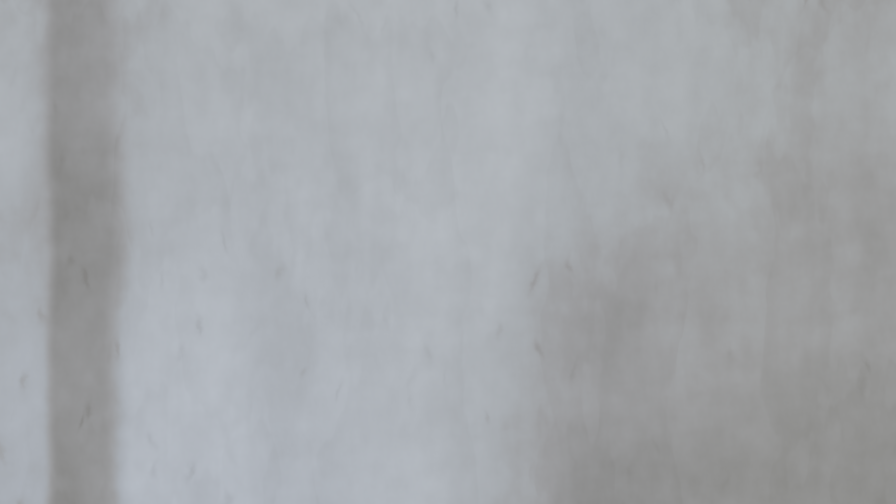
Give the GLSL for this texture, as a Shadertoy shader.

```glsl
// Smooth grey plaster wall with a shaded vertical corner band, soft stains and faint trowel marks.

// Palette from shade to light
const vec3 SHADE = vec3(0.540, 0.540, 0.538);
const vec3 DUSK  = vec3(0.607, 0.610, 0.618);
const vec3 PLAIN = vec3(0.655, 0.671, 0.686);
const vec3 LIGHT = vec3(0.715, 0.734, 0.752);

// Layout, in fractions of the canvas
const float BAND_LEFT  = 0.057;
const float BAND_RIGHT = 0.136;
const vec2  STAIN_CENTER = vec2(0.67, 0.37);
const vec2  STAIN_SIZE   = vec2(0.070, 0.12);

// Strength of the surface variation
const float CLOUD_AMOUNT  = 0.30;
const float STREAK_AMOUNT = 0.18;
const float TROWEL_AMOUNT = 0.12;
const float GRAIN_AMOUNT  = 0.14;
const float TRAIL_AMOUNT  = 0.055;
const float MARK_AMOUNT   = 0.26;
const float MARK_CELLS    = 12.0;

float hash(vec2 p) {
    vec3 q = fract(vec3(p.xyx) * 0.1031);
    q += dot(q, q.yzx + 33.33);
    return fract((q.x + q.y) * q.z);
}

float noise(vec2 p) {
    vec2 cell = floor(p), f = fract(p);
    f = f * f * f * (f * (f * 6.0 - 15.0) + 10.0);
    float low  = mix(hash(cell), hash(cell + vec2(1, 0)), f.x);
    float high = mix(hash(cell + vec2(0, 1)), hash(cell + vec2(1, 1)), f.x);
    return mix(low, high, f.y);
}

// Fractal noise centred on zero; the turn between octaves hides the lattice
float fbm(vec2 p) {
    float sum = 0.0, weight = 0.5;
    for (int i = 0; i < 5; i++) {
        sum += weight * (noise(p) - 0.5);
        p = mat2(0.8, 0.6, -0.6, 0.8) * p * 2.03 + 17.3;
        weight *= 0.5;
    }
    return sum;
}

// Sparse soft smudges, mostly upright, one candidate per cell
float trowelMarks(vec2 p) {
    vec2 base = floor(p * MARK_CELLS);
    vec2 fray = 0.30 * vec2(fbm(p * 28.0), fbm(p * 28.0 + 9.0));
    float marks = 0.0;
    for (int y = -1; y <= 1; y++)
    for (int x = -1; x <= 1; x++) {
        vec2 cell = base + vec2(x, y);
        float seed = hash(cell + 41.0);
        vec2 center = cell + vec2(hash(cell + 7.0), hash(cell + 23.0));
        vec2 d = p * MARK_CELLS - center;
        d.x += 0.8 * (hash(cell + 61.0) - 0.5) * d.y;
        d += fray;
        vec2 size = vec2(0.05 + 0.05 * hash(cell + 5.0), 0.08 + 0.16 * seed);
        marks += step(0.60, seed) * seed * exp(-dot(d / size, d / size));
    }
    return marks;
}

// Overlapping upright strokes: patches with a clear side and faded ends
float trowelTrails(vec2 p) {
    float trails = 0.0;
    for (int i = 0; i < 2; i++) {
        float n = fbm(p * vec2(7.0, 2.6) + 113.0 + 47.0 * float(i));
        trails += smoothstep(0.03, 0.07, n) * (1.0 - smoothstep(0.07, 0.26, n));
    }
    return trails;
}

// Broad light and shade: 0 is the darkest tone, 1 the lightest
float wallLight(vec2 uv, float wobble) {
    float x = uv.x + wobble;
    float tone = mix(0.87, 0.81, uv.y);
    tone -= 0.22 * (1.0 - smoothstep(0.13, 0.34, x)) * smoothstep(0.25, 0.85, uv.y);

    // Shadow gathers to the right and towards the floor
    float right = smoothstep(0.52, 0.76, x + 0.06 * (1.0 - uv.y));
    tone -= right * mix(0.55, 0.19, smoothstep(0.0, 0.95, uv.y));
    tone -= 0.10 * smoothstep(0.75, 1.0, x);
    tone -= 0.14 * smoothstep(0.35, 0.60, x) * (1.0 - smoothstep(0.0, 0.35, uv.y));

    vec2 stain = (uv + wobble - STAIN_CENTER) / STAIN_SIZE;
    tone -= 0.20 * exp(-dot(stain, stain));

    // Corner band: fairly crisp left edge, gradual right edge
    float edge = uv.x + 0.20 * wobble;
    float band = smoothstep(BAND_LEFT - 0.014, BAND_LEFT + 0.009, edge)
               * (1.0 - smoothstep(BAND_RIGHT - 0.020, BAND_RIGHT + 0.016, edge + 0.1 * wobble));
    float bandTone = 0.08 + 0.14 * smoothstep(BAND_LEFT, BAND_RIGHT, edge);
    float strip = 1.0 - smoothstep(BAND_LEFT - 0.014, BAND_LEFT, edge);
    tone = mix(tone, 0.68 - 0.22 * smoothstep(0.02, 0.055, uv.x) * uv.y, strip);
    return mix(tone, bandTone, band);
}

vec3 plasterColor(float tone) {
    vec3 color = mix(SHADE, DUSK, clamp(tone / 0.35, -0.3, 1.0));
    color = mix(color, PLAIN, clamp((tone - 0.35) / 0.27, 0.0, 1.0));
    return mix(color, LIGHT, clamp((tone - 0.62) / 0.38, 0.0, 1.2));
}

void mainImage(out vec4 fragColor, in vec2 fragCoord) {
    vec2 uv = fragCoord / iResolution.xy;
    vec2 p = fragCoord / iResolution.y;

    // Surface variation
    float clouds  = fbm(p * vec2(5.0, 3.6) + 3.0);
    float streaks = fbm(p * vec2(15.0, 3.6) + 31.0);
    float trowel  = fbm(p * vec2(10.0, 24.0) + 57.0);
    float grain   = fbm(p * vec2(40.0, 28.0) + 71.0);
    float wobble  = 0.07 * fbm(p * vec2(3.0, 4.0) + 83.0);

    float tone = wallLight(uv, wobble);
    tone += CLOUD_AMOUNT * clouds + STREAK_AMOUNT * streaks;
    tone += TROWEL_AMOUNT * trowel + GRAIN_AMOUNT * grain;
    tone -= TRAIL_AMOUNT * trowelTrails(p);
    tone -= MARK_AMOUNT * trowelMarks(p) * smoothstep(-0.15, 0.25, fbm(p * 3.0 + 11.0));

    // Cool cast low on the left, warmer towards the right
    vec3 color = plasterColor(tone);
    float cool = (1.0 - smoothstep(0.25, 0.75, uv.x)) * (1.0 - uv.y) * smoothstep(0.3, 0.8, tone);
    color += vec3(-0.004, 0.0, 0.014) * cool;
    color += vec3(0.002, 0.001, -0.006) * smoothstep(0.6, 0.9, uv.x);
    fragColor = vec4(color, 1.0);
}
```
